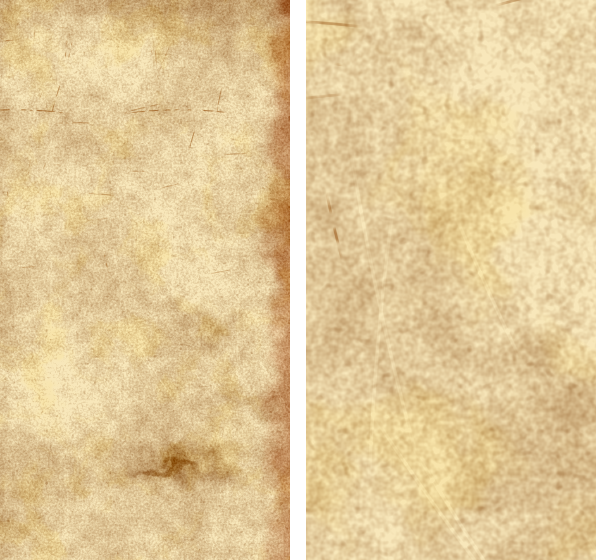
Left: the whole. Right: its middle third, enlarged.
Write a Shadertoy shader that draws this texture.

```glsl
// Aged parchment: layered gradient noise gives clouds, mottling and paper grain,
// soft masks add burnt edges, a damp band and stains, and loops of bent,
// broken strokes add rusty scratches and pale creases.

const vec3 BROWN = vec3(0.65, 0.47, 0.27);
const vec3 CREAM = vec3(0.93, 0.85, 0.67);
const vec3 RUST = vec3(0.60, 0.34, 0.09);
const vec3 OCHRE_SHIFT = vec3(0.00, -0.012, -0.065);
const vec3 EDGE_SHIFT = vec3(0.01, -0.055, -0.05);
const float BASE_TONE = 0.90;
const float CLOUD_GAIN = 0.62;
const float MOTTLE_GAIN = 0.48;
const float GRAIN_GAIN = 0.34;
const float SPECK_GAIN = 0.26;
const float SCRATCH_WIDTH = 0.0008;
const int SCRATCHES = 34;
const int CREASES = 16;

vec2 hash2(vec2 p) {
    vec3 h = fract(p.xyx * vec3(0.1031, 0.1030, 0.0973));
    h += dot(h, h.yzx + 33.33);
    return fract((h.xx + h.yz) * h.zy);
}

vec2 gradientAt(vec2 cell) {
    float angle = 6.2832 * hash2(cell + 71.0).x;
    return vec2(cos(angle), sin(angle));
}

float gradientNoise(vec2 p) {
    vec2 i = floor(p), f = fract(p);
    vec2 u = f * f * f * (f * (f * 6.0 - 15.0) + 10.0);
    vec2 e = vec2(1.0, 0.0);
    float low = mix(dot(gradientAt(i), f), dot(gradientAt(i + e), f - e), u.x);
    float high = mix(dot(gradientAt(i + e.yx), f - e.yx),
                     dot(gradientAt(i + e.xx), f - e.xx), u.x);
    return mix(low, high, u.y);
}

float fbm(vec2 p, int octaves) {
    float sum = 0.0, gain = 0.5;
    for (int k = 0; k < octaves; k++) {
        sum += gain * gradientNoise(p);
        p = mat2(1.6, 1.2, -1.2, 1.6) * p + 17.3;
        gain *= 0.55;
    }
    return sum;
}

// Soft elliptical patch: 1 at the centre, 0 outside.
float patchMask(vec2 p, vec2 centre, vec2 radius) {
    return 1.0 - smoothstep(0.35, 1.1, length((p - centre) / radius));
}

// Tapered parabolic stroke of the given half length.
float stroke(vec2 p, vec2 centre, float angle, float halfLen, float bend, float width) {
    vec2 d = p - centre;
    float c = cos(angle), s = sin(angle);
    vec2 q = vec2(c * d.x + s * d.y, c * d.y - s * d.x);
    float soft = 0.75 / iResolution.y;
    float line = 1.0 - smoothstep(width - soft, width + soft, abs(q.y + bend * q.x * q.x));
    return line * (1.0 - smoothstep(0.5 * halfLen, halfLen, abs(q.x)));
}

// Rusty scratches, steep or nearly level, mostly in the upper sheet.
float scratches(vec2 p, float aspect) {
    float ink = 0.0;
    for (int k = 0; k < SCRATCHES; k++) {
        vec2 a = hash2(vec2(float(k), 3.0)), b = hash2(vec2(float(k), 19.0));
        vec2 centre = vec2(a.x * aspect * 0.82, mix(0.32, 0.97, sqrt(a.y)));
        bool level = k % 2 == 0;
        float angle = level ? mix(-0.15, 0.30, b.x) : mix(1.15, 1.85, b.x);
        float halfLen = mix(0.012, 0.048, b.y * b.y);
        float strength = mix(0.25, 0.8, fract(b.x * 7.0 + a.y));
        ink = max(ink, strength * stroke(p, centre, angle, halfLen, 0.8, SCRATCH_WIDTH));
    }
    // Two long arcs across the upper sheet.
    for (int k = 0; k < 2; k++) {
        vec2 centre = vec2(aspect * (0.05 + 0.57 * float(k)), 0.804);
        ink = max(ink, stroke(p, centre, 0.0, 0.115, 0.7, SCRATCH_WIDTH));
    }
    return ink * smoothstep(-0.22, 0.15, gradientNoise(p * 85.0));
}

// Long pale creases, leaning or steep, in the lower middle.
float creases(vec2 p, float aspect) {
    float pale = 0.0;
    for (int k = 0; k < CREASES; k++) {
        vec2 a = hash2(vec2(float(k), 41.0)), b = hash2(vec2(float(k), 57.0));
        vec2 centre = vec2(a.x * aspect, mix(0.25, 0.65, a.y));
        float angle = mix(1.35, 2.25, b.x);
        pale += stroke(p, centre, angle, mix(0.04, 0.12, b.y), 0.3, 0.001);
    }
    return min(pale, 1.0);
}

void mainImage(out vec4 fragColor, in vec2 fragCoord) {
    vec2 p = fragCoord / iResolution.y;
    float aspect = iResolution.x / iResolution.y;
    vec2 warp = vec2(fbm(p * 14.0, 4), fbm(p * 14.0 + 40.0, 4));
    vec2 w = p + 0.06 * warp;

    // Paper body: clouds, mottling, grain and dark specks.
    float tone = BASE_TONE + CLOUD_GAIN * fbm(w * 5.0 + 9.0, 4);
    tone += MOTTLE_GAIN * fbm(p * 38.0 + 5.0, 3);
    tone += GRAIN_GAIN * (gradientNoise(p * 235.0) + 0.6 * gradientNoise(p * 410.0));
    tone -= SPECK_GAIN * smoothstep(0.25, 0.6, gradientNoise(p * 150.0 + 30.0));

    // Damp band, dark smudge and faint patches.
    float blotch = 0.65 + 1.3 * fbm(p * 24.0 + 80.0, 4);
    tone -= 0.20 * patchMask(w, vec2(0.5 * aspect, 0.175), vec2(0.6, 0.06)) * blotch;
    tone -= 0.50 * patchMask(w, vec2(0.62 * aspect, 0.17), vec2(0.12, 0.045)) * blotch;
    tone -= 0.48 * patchMask(w, vec2(0.58 * aspect, 0.163 - 3.0 * pow(p.x - 0.3, 2.0)), vec2(0.07, 0.010));
    tone -= 0.34 * patchMask(w, vec2(0.66 * aspect, 0.41), vec2(0.10, 0.06)) * blotch;
    tone -= 0.34 * patchMask(w, vec2(0.88 * aspect, 0.28), vec2(0.09, 0.035)) * blotch;

    // Burnt top and side edges.
    float right = smoothstep(0.055, 0.0, aspect - w.x);
    float top = smoothstep(0.09, -0.01, 1.0 - w.y);
    float left = smoothstep(0.02, 0.0, w.x);
    tone -= 0.55 * right + 0.55 * top * mix(0.6, 1.0, p.x / aspect) + 0.15 * left;
    tone += 0.13 * creases(p, aspect);

    // Colour: brown to cream, with ochre drifts and reddened edge.
    vec3 colour = mix(BROWN, CREAM, clamp(tone, -0.5, 1.15));
    colour += OCHRE_SHIFT * smoothstep(-0.02, 0.25, fbm(w * 9.0 + 60.0, 4));
    colour += EDGE_SHIFT * right;
    colour = mix(colour, RUST, 0.8 * scratches(p, aspect));
    fragColor = vec4(clamp(colour, 0.0, 1.0), 1.0);
}
```
